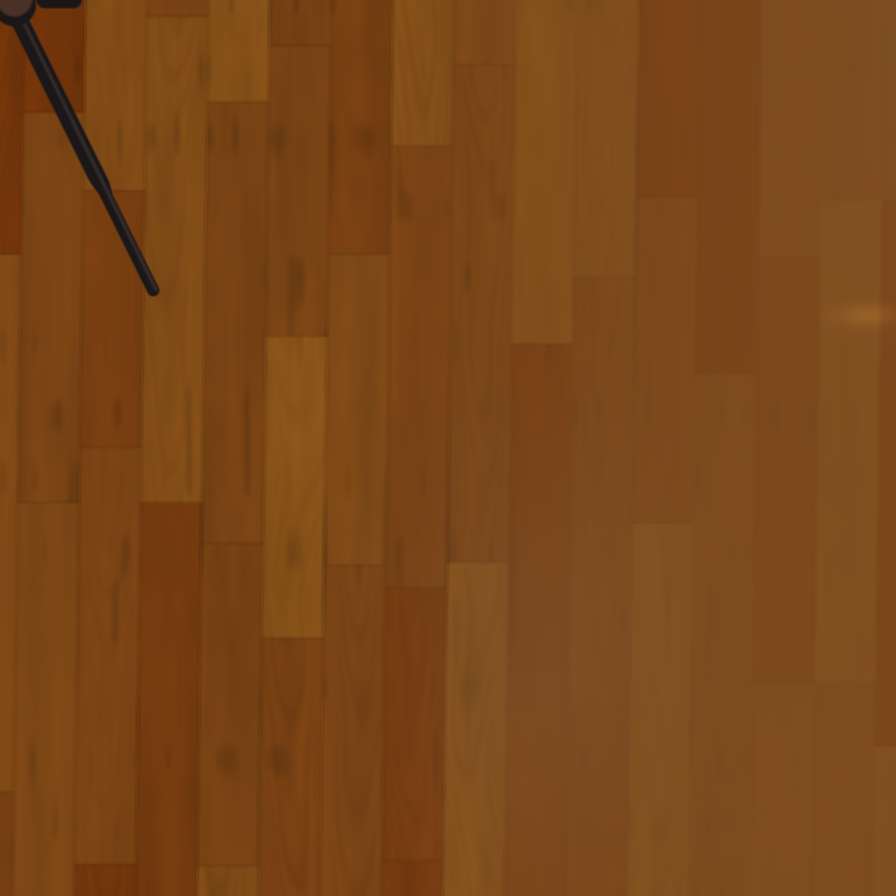
Write a Shadertoy shader that draws this texture.

```glsl
// Strip wood floor: slightly leaning planks with random lengths and tones,
// streaked and arched grain, soft seams, a pale haze on the right, and a thin
// dark rod in the upper left. Planks come from a jittered grid, grain from noise.

const float PLANK_WIDTH = 0.0686;
const float PLANK_LENGTH = 0.46;
const float LEAN = 0.013;
const float LEFT_EDGE = 0.027;
const float SOFTNESS = 0.0016;
const float GRAIN = 0.075;
const float ARCH_GRAIN = 0.075;

const vec3 RED_WOOD = vec3(0.445, 0.205, 0.040);
const vec3 BROWN_WOOD = vec3(0.475, 0.265, 0.080);
const vec3 GOLD_WOOD = vec3(0.525, 0.320, 0.095);
const vec3 HAZE = vec3(0.500, 0.315, 0.140);
const vec3 SHEEN = vec3(0.500, 0.325, 0.185);
const vec3 ROD_DARK = vec3(0.105, 0.090, 0.095);
const vec3 ROD_LIGHT = vec3(0.200, 0.165, 0.160);
const vec3 CAP_COLOR = vec3(0.290, 0.190, 0.150);

float hash(vec2 p) {
    return fract(sin(dot(p, vec2(127.1, 311.7))) * 43758.5453);
}

float noise(vec2 p) {
    vec2 i = floor(p), f = fract(p);
    f = f * f * (3.0 - 2.0 * f);
    float low = mix(hash(i), hash(i + vec2(1, 0)), f.x);
    float high = mix(hash(i + vec2(0, 1)), hash(i + vec2(1, 1)), f.x);
    return mix(low, high, f.y);
}

float segmentDistance(vec2 p, vec2 a, vec2 b) {
    vec2 d = b - a;
    return length(p - a - d * clamp(dot(p - a, d) / dot(d, d), 0.0, 1.0));
}

// Tone of one plank, from red through brown to gold
vec3 plankTone(vec2 id) {
    float t = hash(id + 3.7);
    vec3 tone = mix(RED_WOOD, BROWN_WOOD, smoothstep(0.0, 0.5, t));
    return mix(tone, GOLD_WOOD, smoothstep(0.5, 1.0, t));
}

vec3 floorColor(vec2 p) {
    float u = (p.x + LEAN * (1.0 - p.y) - LEFT_EDGE) / PLANK_WIDTH;
    float column = floor(u);
    float across = fract(u) - 0.5;

    // One jittered end joint per cell of the column
    float s = p.y / PLANK_LENGTH + 7.0 * hash(vec2(column, 9.0));
    float cell = floor(s);
    float joint = 0.2 + 0.6 * hash(vec2(column, cell));
    float toJoint = (fract(s) - joint) * PLANK_LENGTH;
    vec2 id = vec2(column, cell + step(0.0, toJoint));
    vec3 color = plankTone(id);

    // Streaked grain, long along the plank
    float seed = 17.0 * hash(id + 1.3);
    float broad = noise(vec2(p.x * 42.0 + seed, p.y * 4.0 + seed));
    float fine = noise(vec2(p.x * 170.0, p.y * 9.0 + seed));
    float mottle = noise(p * vec2(70.0, 28.0) + seed);
    float streak = (broad - 0.5) * 1.3 + (fine - 0.5) * 0.6 + (mottle - 0.5) * 0.45;
    float clarity = 1.0 - 0.6 * smoothstep(0.35, 0.95, p.x);
    color *= 1.0 + GRAIN * streak * clarity;

    // Arched grain on some planks, with a wandering centre line
    float wander = noise(vec2(p.y * 6.0, seed)) - 0.5;
    float bend = across + 0.4 * wander;
    float rings = 14.0 * bend * bend - 9.0 * p.y + 1.6 * noise(p * vec2(30.0, 9.0) + seed);
    float arch = pow(0.5 + 0.5 * sin(6.2832 * rings * 0.8), 3.0);
    float archShare = smoothstep(0.45, 0.9, hash(id + 8.1));
    color *= 1.0 - ARCH_GRAIN * vec3(0.8, 1.2, 1.4) * arch * archShare * clarity;

    // Small dark flecks and stains
    float stain = smoothstep(0.8, 0.98, noise(vec2(p.x * 75.0 + seed, p.y * 13.0)));
    color *= 1.0 - 0.13 * stain * clarity;

    // Seams between planks, here and there opening into a darker gap
    float seamDistance = (0.5 - abs(across)) * PLANK_WIDTH;
    float gap = smoothstep(0.72, 0.95, noise(vec2(floor(u + 0.5) * 5.3, p.y * 5.0)));
    float seam = 1.0 - smoothstep(0.0, 0.0028, seamDistance);
    float jointLine = 1.0 - smoothstep(0.0, 0.0028, abs(toJoint));
    color *= 1.0 - seam * (0.12 + 0.22 * gap) * clarity - 0.10 * jointLine * clarity;
    return color;
}

void mainImage(out vec4 fragColor, in vec2 fragCoord) {
    vec2 p = fragCoord / iResolution.xy;

    // Soft focus: average four nearby samples
    vec3 color = vec3(0.0);
    for (int i = 0; i < 4; i++) {
        vec2 tap = vec2(float(i % 2), float(i / 2)) * 2.0 - 1.0;
        color += 0.25 * floorColor(p + tap * SOFTNESS * vec2(1.0, 0.6));
    }

    // Pale haze toward the right, sheen below the middle, small glint
    color = mix(color, HAZE, 0.62 * smoothstep(0.3, 0.9, p.x));
    vec2 sheenOffset = (p - vec2(0.61, 0.26)) / vec2(0.14, 0.24);
    color = mix(color, SHEEN, 0.5 * exp(-dot(sheenOffset, sheenOffset)));
    color = mix(color, SHEEN, 0.4 * smoothstep(0.88, 1.05, p.x) * smoothstep(0.5, 1.0, p.y));
    vec2 glintOffset = (p - vec2(0.97, 0.648)) / vec2(0.035, 0.012);
    color += vec3(0.08, 0.06, 0.03) * exp(-dot(glintOffset, glintOffset));

    // Rod with a lit edge, and the cap it hangs from
    vec2 rodTop = vec2(0.018, 0.985), rodTip = vec2(0.171, 0.676);
    float rod = segmentDistance(p, rodTop, rodTip) - mix(0.0065, 0.0095, smoothstep(0.78, 0.8, p.y));
    float litEdge = segmentDistance(p, rodTop + vec2(0.003, 0.001), rodTip + vec2(0.003, 0.001));
    vec3 rodColor = mix(ROD_LIGHT, ROD_DARK, smoothstep(0.0, 0.004, litEdge));
    color = mix(color, rodColor, 1.0 - smoothstep(-0.0015, 0.002, rod));
    float cap = length(p - vec2(0.016, 0.995)) - 0.024;
    vec3 capColor = mix(CAP_COLOR, ROD_DARK, smoothstep(-0.012, -0.006, cap + 0.4 * (1.0 - p.y) - 0.006));
    color = mix(color, capColor, 1.0 - smoothstep(-0.0015, 0.002, cap));
    float clip = segmentDistance(p, vec2(0.05, 1.0), vec2(0.082, 1.0)) - 0.009;
    color = mix(color, ROD_DARK, 1.0 - smoothstep(-0.0015, 0.002, clip));

    fragColor = vec4(color, 1.0);
}
```
